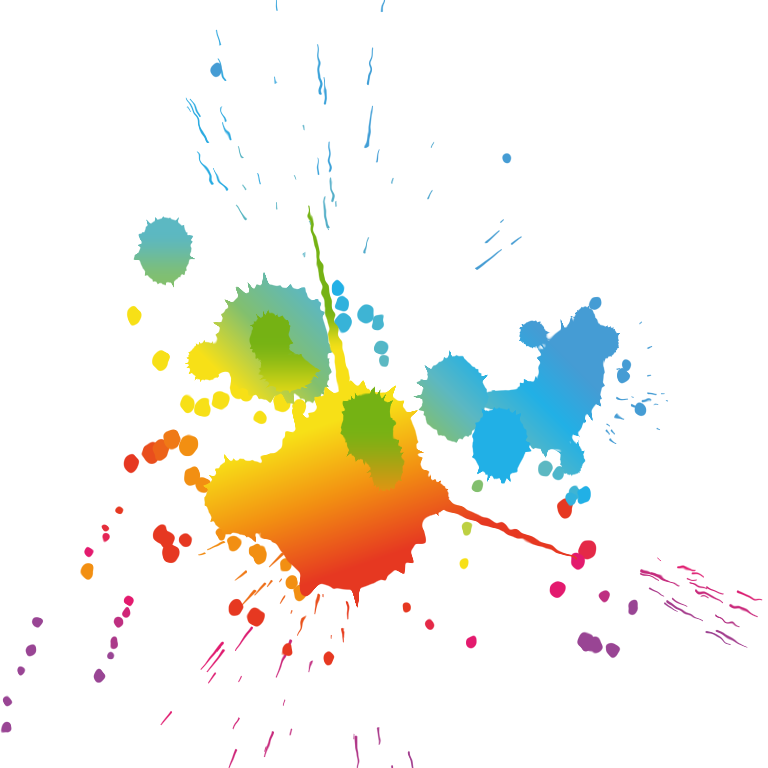
This background is drawn by a Shadertoy shader. Its source:

```glsl
// Rainbow paint splatter on white: blots with noisy spiked rims, trails of
// drops and fans of thin streaks, each a signed distance painted in layers.

const vec3 YELLOW = vec3(.97,.88,.09), ORANGE = vec3(.95,.56,.07),
  RED = vec3(.9,.22,.13), PINK = vec3(.89,.1,.43), PURPLE = vec3(.6,.27,.58),
  BLUE = vec3(.27,.61,.83), CYAN = vec3(.13,.69,.9), TEAL = vec3(.36,.72,.76),
  LEAF = vec3(.51,.75,.43), GREEN = vec3(.46,.7,.08);

float hash(vec2 p) {
  return fract(sin(dot(p, vec2(127.1, 311.7))) * 43758.5);
}

float noise(vec2 p) {
  vec2 i = floor(p), f = fract(p), e = vec2(0, 1);
  f *= f * (3. - 2. * f);
  return mix(mix(hash(i), hash(i + e.yx), f.x),
             mix(hash(i + e), hash(i + e.yy), f.x), f.y);
}

void paint(inout vec3 col, vec3 ink, float d) {
  float soft = .8 / min(iResolution.x, iResolution.y);
  col = mix(col, ink, smoothstep(soft, -soft, d));
}

vec3 ramp(vec3 a, vec3 b, vec3 c, float t) {
  t = clamp(t, 0., 1.) * 2.;
  return mix(mix(a, b, min(t, 1.)), c, max(t - 1., 0.));
}

// Ellipse (center, radii) with a wobbly, spiked rim
float blot(vec2 p, vec4 e) {
  vec2 q = (p - e.xy) / e.zw, seed = e.xy * 97. + 40.;
  float len = length(q);
  vec2 dir = q / max(len, .001);
  float rim = .94 + .1 * noise(dir * 3. + seed) + .27 * pow(noise(dir * 11. + seed), 4.);
  return (len - rim) * min(e.z, e.w);
}

// Smoothly merges one more blot into a shape
void grow(inout float d, vec2 p, vec4 e) {
  float b = blot(p, e), k = .012, h = max(k - abs(d - b), 0.);
  d = min(d, b) - h * h / k * .25;
}

// Line from a to b with half widths wa and wb
float stroke(vec2 p, vec2 a, vec2 b, float wa, float wb) {
  vec2 ab = b - a;
  float t = clamp(dot(p - a, ab) / dot(ab, ab), 0., 1.);
  return length(p - a - ab * t) - mix(wa, wb, t);
}

// Drops between two ends; the jitter vanishes at both
void trail(inout vec3 col, vec2 p, vec4 ends, int n, float r, vec3 a, vec3 b) {
  for (int i = 0; i < n; i++) {
    float t = float(i) / float(n - 1);
    vec2 id = ends.xy * 311. + float(i) * 7.3;
    vec2 jitter = vec2(hash(id), hash(id + 5.)) - .5;
    vec2 q = p - mix(ends.xy, ends.zw, t) - jitter * r * 4. * sin(t * 3.14);
    float size = r * mix(.75, 1.15, hash(id + 9.));
    paint(col, mix(a, b, t), length(q * vec2(1.08, .93)) - size);
  }
}

// Streaks flung from a center; fan holds the angle and reach limits
void spray(inout vec3 col, vec2 p, vec2 center, vec4 fan, vec3 a, vec3 b) {
  for (int i = 0; i < 20; i++) {
    vec2 id = center * 173. + fan.zw * 59. + float(i) * 3.7;
    float u = hash(id), size = hash(id + 8.), angle = mix(fan.x, fan.y, u);
    vec2 dir = vec2(cos(angle), sin(angle));
    vec2 start = center + dir * mix(fan.z, fan.w, hash(id + 4.));
    vec2 end = start + dir * fan.w * .13 * (.1 + size * size);
    paint(col, mix(a, b, u), stroke(p, start, end, .0016 * size + .0004, .0006));
  }
}

void mainImage(out vec4 fragColor, in vec2 fragCoord) {
  vec2 p = (fragCoord - .5 * iResolution.xy) / min(iResolution.x, iResolution.y) + .5;
  vec2 w = p + .004 * (noise(p * 110.) - .5);
  vec3 col = vec3(1);

  // Fine streaks
  spray(col, w, vec2(.45,.52), vec4(.6,2.2,.14,.32), BLUE, TEAL);
  spray(col, w, vec2(.43,.5), vec4(1.3,2.3,.27,.5), BLUE, CYAN);
  spray(col, w, vec2(.73,.49), vec4(-.9,1.1,.07,.14), BLUE, BLUE);
  spray(col, w, vec2(.45,.36), vec4(3.5,4.8,.11,.2), ORANGE, RED);
  spray(col, w, vec2(.45,.36), vec4(4.,5.1,.2,.37), PINK, PURPLE);
  spray(col, w, vec2(.56,.38), vec4(-.52,-.34,.3,.43), PURPLE, PINK);

  // Warm drops
  trail(col, w, vec4(.245,.475,.39,.47), 8, .011, YELLOW, YELLOW);
  trail(col, w, vec4(.174,.589,.21,.531), 2, .01, YELLOW, YELLOW);
  trail(col, w, vec4(.17,.396,.245,.42), 5, .011, RED, ORANGE);
  trail(col, w, vec4(.222,.28,.242,.297), 4, .011, RED, RED);
  trail(col, w, vec4(.25,.38,.39,.228), 11, .01, ORANGE, ORANGE);
  trail(col, w, vec4(.155,.335,.116,.282), 4, .006, RED, PINK);
  trail(col, w, vec4(.307,.209,.427,.142), 4, .01, RED, RED);
  trail(col, w, vec4(.114,.256,.129,.12), 2, .01, ORANGE, PURPLE);

  // Pink and violet drops
  trail(col, w, vec4(.168,.218,.145,.147), 5, .006, PINK, PURPLE);
  trail(col, w, vec4(.048,.19,.008,.052), 5, .006, PURPLE, PURPLE);
  trail(col, w, vec4(.53,.21,.614,.164), 3, .008, RED, PINK);
  trail(col, w, vec4(.762,.163,.797,.154), 4, .01, PURPLE, PURPLE);
  trail(col, w, vec4(.726,.233,.824,.209), 3, .009, PINK, PURPLE);
  trail(col, w, vec4(.736,.338,.752,.27), 3, .012, RED, PINK);

  // Cool drops
  trail(col, w, vec4(.44,.625,.5,.53), 9, .01, CYAN, TEAL);
  trail(col, w, vec4(.775,.605,.835,.468), 5, .008, BLUE, BLUE);
  trail(col, w, vec4(.71,.39,.76,.355), 5, .01, TEAL, CYAN);
  trail(col, w, vec4(.622,.367,.604,.266), 3, .008, LEAF, YELLOW);
  trail(col, w, vec4(.282,.909,.661,.795), 2, .007, BLUE, BLUE);

  // Green blot, its darker core, lone teal blot
  float d = blot(p, vec4(.355,.558,.071,.073));
  grow(d, p, vec4(.403,.517,.025,.04));
  grow(d, p, vec4(.268,.53,.023,.025));
  paint(col, ramp(YELLOW, LEAF, TEAL, (p.x + p.y - .8) * 4.5), d);
  d = blot(w, vec4(.352,.56,.026,.032));
  grow(d, w, vec4(.375,.515,.035,.023));
  paint(col, mix(YELLOW, GREEN, smoothstep(.46, .56, p.y)), d);
  d = blot(p, vec4(.215,.674,.033,.043));
  paint(col, mix(LEAF, TEAL, smoothstep(.63, .7, p.y)), d);

  // Blue cluster and two cyan blots
  d = blot(p, vec4(.71,.46,.044,.046));
  grow(d, p, vec4(.745,.515,.042,.06));
  grow(d, p, vec4(.657,.479,.04,.013));
  grow(d, p, vec4(.694,.565,.017,.017));
  grow(d, p, vec4(.762,.583,.014,.017));
  grow(d, p, vec4(.785,.555,.021,.021));
  grow(d, p, vec4(.745,.402,.015,.021));
  paint(col, ramp(TEAL, CYAN, BLUE, (p.x + p.y - 1.09) * 5.5), d);
  d = blot(p, vec4(.592,.482,.042,.053));
  paint(col, ramp(LEAF, TEAL, CYAN, (p.x + p.y - .99) * 6.), d);
  paint(col, CYAN, blot(p, vec4(.65,.423,.035,.046)));

  // Main blot with its flung thread
  d = blot(p, vec4(.452,.349,.106,.118));
  grow(d, p, vec4(.469,.427,.074,.065));
  grow(d, p, vec4(.315,.353,.046,.05));
  grow(d, p, vec4(.558,.352,.026,.023));
  d = min(d, stroke(w, vec2(.57,.347), vec2(.75,.273), .007, .0015));
  paint(col, ramp(RED, ORANGE, YELLOW, (p.y - p.x * .35 - .1) * 5.), d);

  // Green spill and thin stem
  d = blot(w, vec4(.479,.445,.034,.044));
  grow(d, w, vec4(.502,.395,.022,.032));
  paint(col, mix(ORANGE, GREEN, smoothstep(.33, .45, p.y)), d);
  d = stroke(w, vec2(.401,.73), vec2(.45,.49), .001, .008);
  paint(col, mix(YELLOW, GREEN, smoothstep(.54, .6, p.y)), d);
  fragColor = vec4(col, 1);
}
```
